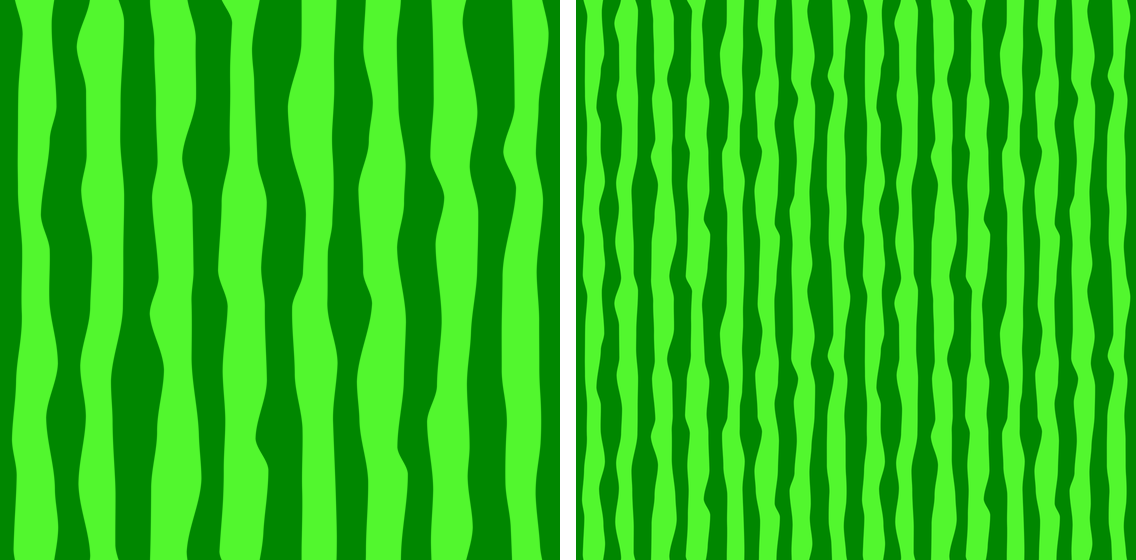
Left, the tile; right, the same tile 2 across and 2 down.
A WebGL 1 fragment shader for this pattern:

```glsl
precision highp float;
// Eight upright, hand-cut stripes of bright green on deep green.
// Each stripe has a shared drift and two independent wavy edges, made from
// noise with unevenly spaced knots that wraps from top to bottom.

uniform vec2 u_resolution;

float hash(vec2 p) {
    vec3 q = fract(vec3(p.xyx) * vec3(0.1031, 0.1030, 0.0973));
    q += dot(q, q.yzx + 33.33);
    return fract((q.x + q.y) * q.z);
}

// Height of a knot, in rows, jittered within its row.
float knotHeight(float row, float rows, float seed) {
    return row + 0.65 * hash(vec2(mod(row, rows), seed));
}

// Sideways shift of a knot, from -1 to 1.
float knotShift(float row, float rows, float seed) {
    return 2.0 * hash(vec2(mod(row, rows) + 41.0, seed + 7.0)) - 1.0;
}

// Wavy line through the knots; the linear share leaves slight corners.
float waver(float height, float rows, float seed) {
    float y = height * rows;
    float row = floor(y);
    if (y < knotHeight(row, rows, seed)) row -= 1.0;
    float low = knotHeight(row, rows, seed);
    float high = knotHeight(row + 1.0, rows, seed);
    float t = (y - low) / (high - low);
    t = mix(t, t * t * (3.0 - 2.0 * t), 0.85);
    return mix(knotShift(row, rows, seed), knotShift(row + 1.0, rows, seed), t);
}

void main() {
    vec2 uv = gl_FragCoord.xy / u_resolution;
    float stripes = 8.0;
    float column = floor(uv.x * stripes);
    float x = fract(uv.x * stripes);
    float seed = column * 13.0 + 3.0;

    // Stripe edges, kept inside the column
    float center = 0.475 + 0.05 * waver(uv.y, 4.0, seed);
    float left = center - 0.255 + 0.12 * waver(uv.y, 10.0, seed + 4.0);
    float right = center + 0.255 + 0.12 * waver(uv.y, 10.0, seed + 8.0);

    // Smooth coverage across about one pixel
    float pixel = stripes / u_resolution.x;
    float inside = min(x - left, right - x);
    float stripe = smoothstep(-0.8 * pixel, 0.8 * pixel, inside);

    vec3 deepGreen = vec3(0.0, 0.53, 0.0);
    vec3 brightGreen = vec3(0.32, 0.97, 0.18);
    gl_FragColor = vec4(mix(deepGreen, brightGreen, stripe), 1.0);
}
```
